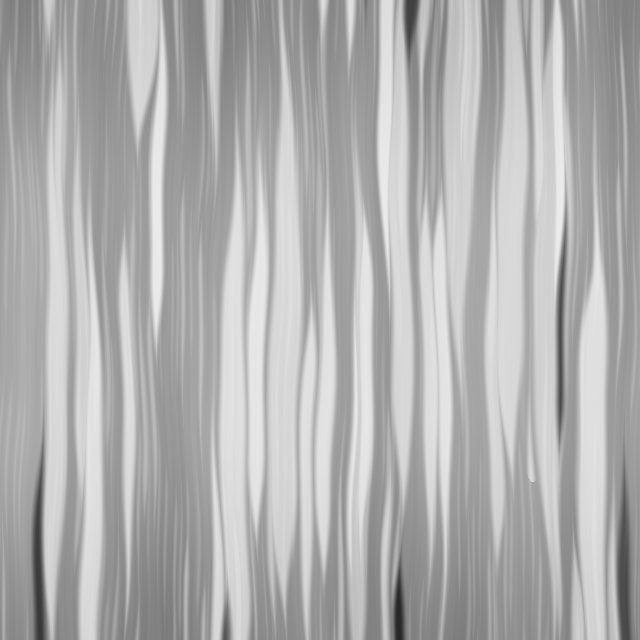
Write a Shadertoy shader that draws this texture.

```glsl
// Draws soft vertical grey streaks with tapered ends, like brushed fibres or bark.

const float BASE_GREY = 0.63;
const float LIGHT_GREY = 0.92;
const float PALE_GREY = 0.83;
const float DARK_GREY = 0.13;

vec3 hash3(vec2 cell, float seed) {
    vec3 p = fract(vec3(cell.xyx + seed * 7.31) * vec3(0.1031, 0.1030, 0.0973));
    p += dot(p, p.yxz + 33.33);
    return fract((p.xxy + p.yzz) * p.zyx);
}

// Smooth layered sines, roughly -1 to 1
float waves(vec2 p) {
    return 0.5 * sin(p.x + 1.3 * sin(p.y))
         + 0.3 * sin(2.3 * p.x - 1.1 * p.y + 1.7)
         + 0.2 * sin(4.1 * p.x + 0.7 * p.y + 4.2);
}

// Slow sideways drift, varying across the canvas
float sway(vec2 p) {
    return 0.0045 * sin(8.0 * p.y + 13.0 * p.x)
         + 0.0018 * sin(21.0 * p.y + 37.0 * p.x + 2.0);
}

// Cellular layer of lens-shaped streaks: one candidate per tall cell.
// width holds the smallest and largest half width, as shares of a column.
float streaks(vec2 p, float columns, float span, vec2 width,
              float density, float softness, float seed) {
    float x = p.x * columns;
    float soft = softness * columns;
    float cover = 0.0;
    for (int i = -1; i <= 1; i++) {
        float column = floor(x) + float(i);
        float t = p.y / span + 5.0 * hash3(vec2(column, 3.0), seed).x;
        vec2 cell = vec2(column, floor(t));
        vec3 shape = hash3(cell, seed + 1.0);
        vec3 look = hash3(cell, seed + 2.0);

        // One end is a long point, the other is blunter
        float along = look.x < 0.5 ? fract(t) : 1.0 - fract(t);
        float taper = smoothstep(0.0, 0.55, along) * smoothstep(1.0, 0.75, along);
        float halfWidth = mix(width.x, width.y, shape.x) * taper - soft * (1.0 - taper);
        float offset = abs(x - column - 0.5 - 0.6 * (shape.y - 0.5));
        float mask = smoothstep(soft, -soft, offset - halfWidth);
        float present = step(shape.z, density);
        cover = max(cover, present * mask * mix(0.6, 1.0, look.y));
    }
    return cover;
}

// Fine grain running along the streaks
float fibres(vec2 p) {
    return 0.6 * waves(vec2(190.0 * p.x, 5.0 * p.y))
         + 0.4 * waves(vec2(430.0 * p.x + 2.0, 8.0 * p.y));
}

void mainImage(out vec4 fragColor, in vec2 fragCoord) {
    vec2 uv = fragCoord / iResolution.y;
    vec2 p = uv + vec2(sway(uv), 0.0);

    // Mid grey ground, dimmer towards the top and bottom
    float edgeDim = smoothstep(0.15, 0.55, abs(uv.y - 0.5));
    float patches = waves(vec2(17.0 * p.x, 4.0 * p.y));
    float grey = BASE_GREY - 0.11 * edgeDim + 0.05 * patches;

    // Thin pale strands
    float thin = streaks(p, 64.0, 0.55, vec2(0.10, 0.30), 0.55, 0.0032, 11.0);
    float hair = streaks(p, 120.0, 0.40, vec2(0.12, 0.32), 0.50, 0.0025, 23.0);
    grey = mix(grey, PALE_GREY, max(0.65 * thin, 0.35 * hair));

    // Broad bright bands, gathered in groups
    float crowding = 0.14 * waves(vec2(9.0 * uv.x + 4.0, 1.5 * uv.y));
    float broad = streaks(p, 17.0, 1.25, vec2(0.20, 0.46), 0.50 + crowding, 0.0058, 37.0);
    float medium = streaks(p, 34.0, 0.85, vec2(0.16, 0.42), 0.42 + crowding, 0.0050, 41.0);
    float bright = max(broad, medium);
    grey = mix(grey, LIGHT_GREY - 0.05 * edgeDim, bright);

    // A few narrow dark splits
    float split = streaks(p, 10.0, 0.65, vec2(0.05, 0.10), 0.26, 0.0060, 53.0);
    grey = mix(grey, DARK_GREY, 0.95 * split);

    grey += 0.022 * fibres(p) * (1.0 - 0.5 * bright);
    fragColor = vec4(vec3(clamp(grey, 0.0, 1.0)), 1.0);
}
```
